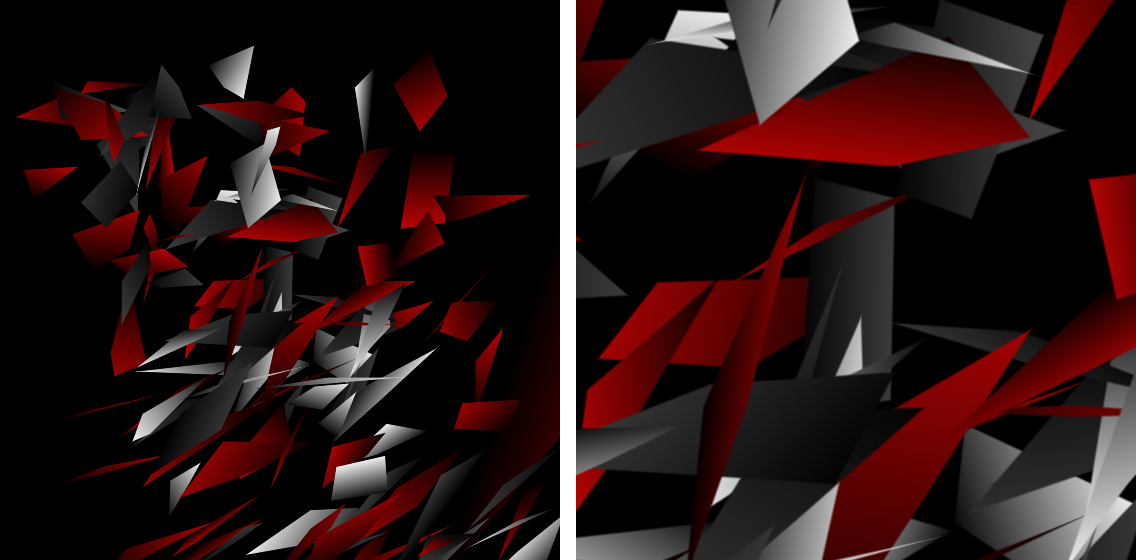
Left, the full canvas; right, a detail of the centre.
Give the GLSL for this background, as a three.js fragment shader.

```glsl
// Scattered sharp shards in red, white and grey, each shaded into black.
varying vec2 vUv;

vec4 hash4(float n) {
  vec4 p = fract(n * vec4(.1031, .1030, .0973, .1099));
  p += dot(p, p.wzxy + 33.33);
  return fract((p.xxyz + p.yzzw) * p.zywx);
}

vec2 heading(float angle) {
  return vec2(cos(angle), sin(angle));
}

// Signed distance to the line a-b, positive on its right side.
float edge(vec2 p, vec2 a, vec2 b) {
  vec2 along = b - a;
  return dot(p - a, vec2(along.y, -along.x)) / length(along);
}

float cover(float dist) {
  return smoothstep(.001, -.001, dist);
}

// Large dim facets in the lower right corner.
vec3 cornerGlow(vec2 p) {
  float outer = edge(p, vec2(1., .22), vec2(.82, 0.));
  float fold = edge(p, vec2(.95, 0.), vec2(.9, .13));
  float light = clamp((p.x - .8) * 2.2 - p.y * .7, 0., 1.);
  return vec3(.95, .01, .01) * light * cover(-outer) * mix(.75, 1., cover(fold));
}

// Three materials: half red, the rest white or charcoal.
vec3 shardColor(float kind) {
  if (kind < .52) return vec3(mix(.52, .74, fract(kind * 17.)), .008, .008);
  if (kind < .75) return vec3(.94);
  return vec3(mix(.18, .3, fract(kind * 23.)));
}

void main() {
  vec3 color = cornerGlow(vUv);

  for (int i = 0; i < 120; i++) {
    float id = float(i) + 1.;
    vec4 place = hash4(id);
    vec4 size = hash4(id + 211.);
    vec4 form = hash4(id + 437.);

    // A broad band that leans left towards the top.
    float height = mix(-.02, .86, place.x);
    vec2 center = vec2(mix(.58, .34, height) + (place.y + place.z - 1.) * .48, height);
    vec2 p = vUv - center;

    // Low shards are long and diagonal, high ones chunky and turned freely.
    float angle = .65 + (form.x - .5) * mix(.5, 3.4, height);
    vec2 axis = heading(angle);
    vec2 crossAxis = heading(angle + mix(.7, 2.4, form.y));
    vec2 lengths = mix(vec2(.025), vec2(.135), size.xy) * mix(1.25, .8, height);
    vec2 widths = mix(vec2(.004), vec2(.09), size.zw * sqrt(size.zw)) * mix(.65, 1.1, height);
    if (form.z < .4) widths.y = .001;

    // Corners on two crossing diagonals always give a convex outline.
    vec2 front = axis * lengths.x;
    vec2 back = -axis * lengths.y;
    vec2 left = crossAxis * widths.x;
    vec2 right = -crossAxis * widths.y;
    float dist = max(max(edge(p, front, left), edge(p, left, back)),
                     max(edge(p, back, right), edge(p, right, front)));

    // Linear shading that spans the shard exactly.
    vec2 lightDir = heading(form.w * 6.2832);
    vec4 spans = vec4(dot(front, lightDir), dot(left, lightDir),
                      dot(back, lightDir), dot(right, lightDir));
    float low = min(min(spans.x, spans.y), min(spans.z, spans.w));
    float high = max(max(spans.x, spans.y), max(spans.z, spans.w));
    float light = clamp((dot(p, lightDir) - low) / (high - low), 0., 1.);

    color = mix(color, shardColor(place.w) * mix(.04, 1., light), cover(dist));
  }

  gl_FragColor = vec4(color, 1.);
}
```
